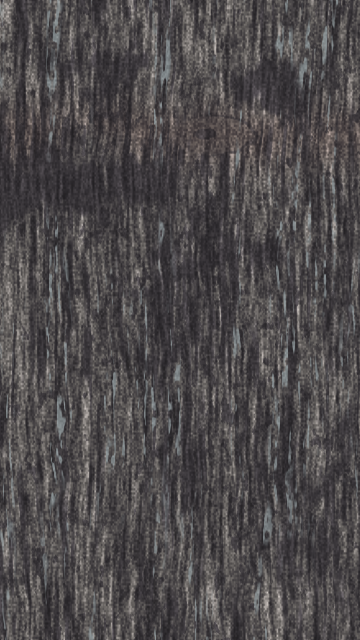
This texture is drawn by a Shadertoy shader. Its source:

```glsl
// Weathered dark timber: fine upright fibres, thin cracks and pale flecks,
// crossed by soot-like stains and one flat oval knot.
// Stretched value noise makes the grain; ragged ellipses make the stains.

float hash(vec2 cell) {
    vec3 h = fract(vec3(cell.xyx) * 0.1031);
    h += dot(h, h.yzx + 33.33);
    return fract((h.x + h.y) * h.z);
}

float noise(vec2 p) {
    vec2 cell = floor(p), f = fract(p);
    f = f * f * (3.0 - 2.0 * f);
    float low = mix(hash(cell), hash(cell + vec2(1, 0)), f.x);
    float high = mix(hash(cell + vec2(0, 1)), hash(cell + vec2(1, 1)), f.x);
    return mix(low, high, f.y);
}

float fbm(vec2 p) {
    float sum = 0.0, amp = 0.5;
    for (int i = 0; i < 4; i++) {
        sum += amp * noise(p);
        p = p * 2.03 + 17.3;
        amp *= 0.5;
    }
    return sum / 0.9375;
}

// Soft tilted ellipse: 1 at the centre, 0 on the rim, negative outside
float blob(vec2 p, vec2 centre, vec2 radii, float angle) {
    vec2 d = p - centre;
    float c = cos(angle), s = sin(angle);
    d = vec2(c * d.x + s * d.y, c * d.y - s * d.x);
    return 1.0 - length(d / radii);
}

void mainImage(out vec4 fragColor, in vec2 fragCoord) {
    vec2 p = fragCoord / iResolution.y;
    vec2 knotCentre = vec2(0.332, 0.789);
    float knot = blob(p, knotCentre, vec2(0.066, 0.031), 0.0);
    float inKnot = smoothstep(-0.1, 0.15, knot);

    // Nearly straight fibres with a slow drift and a small jitter
    vec2 w = p;
    w.x += 0.014 * (noise(p * vec2(5, 3)) - 0.5) + 0.005 * (noise(p * vec2(32, 20)) - 0.5);

    // Wood tone, mostly thin fibres and fine grain; the exponent skews it to the dark
    float fibres = 0.23 * (noise(w * vec2(215, 14)) - 0.5)
                 + 0.19 * (noise(w * vec2(310, 42) + 31.0) - 0.5)
                 + 0.07 * (noise(w * vec2(75, 5) + 57.0) - 0.5);
    float grain = 0.20 * (noise(p * vec2(390, 310)) - 0.5);
    float broad = 0.10 * (fbm(p * vec2(9, 5) + 4.0) - 0.5) + 0.02 * smoothstep(0.7, 1.0, p.y);
    float tone = 0.328 * exp(3.1 * (fibres * mix(1.0, 0.5, inKnot) + grain + broad));

    // Thin cracks, broken along their length, and small dark pits
    float region = fbm(p * vec2(7, 6) + 9.0) - 0.5;
    float breaks = smoothstep(0.2, 0.55, noise(w * vec2(190, 38) + 11.0));
    float crack = smoothstep(0.6, 0.82, noise(w * vec2(185, 9) + 83.0) + 0.4 * region);
    float fissure = smoothstep(0.62, 0.84, noise(w * vec2(125, 4) + 12.0) + 0.3 * region);
    float pits = smoothstep(0.6, 0.76, fbm(w * vec2(105, 55) + 5.0) + 0.35 * region);
    float dark = max(max(crack, fissure) * mix(0.35, 0.85, breaks), 0.8 * pits);
    dark *= 1.0 - 0.75 * inKnot;

    // Stains dissolve into specks and fibre gaps at their rims
    float ragged = 1.6 * (fbm(p * vec2(60, 48)) - 0.5) + 1.0 * (noise(w * vec2(200, 45)) - 0.5)
                 + 1.2 * (noise(p * vec2(24, 20) + 3.0) - 0.5);
    float stain = blob(p, vec2(0.425, 0.855), vec2(0.125, 0.055), -0.5);
    stain = max(stain, blob(p, vec2(0.215, 0.73), vec2(0.105, 0.06), 0.25));
    stain = max(stain, blob(p, vec2(0.06, 0.705), vec2(0.19, 0.075), 0.05));
    stain = max(stain, 0.8 * blob(p, vec2(0.247, 0.434), vec2(0.06, 0.028), 0.65));
    stain = max(stain, 0.4 * blob(p, vec2(0.54, 0.23), vec2(0.12, 0.19), 0.0));
    stain = max(stain, 0.35 * blob(p, vec2(0.17, 0.9), vec2(0.1, 0.08), 0.0));
    stain = max(stain, 0.35 * blob(p, vec2(0.35, 0.6), vec2(0.2, 0.11), 0.4));
    float soot = smoothstep(0.05, 0.45, stain + 0.5 * ragged) * smoothstep(-0.35, 0.15, stain);
    dark = max(dark, 0.85 * soot);

    // Knot outline and its small dark heart
    float rim = 1.0 - smoothstep(0.01, 0.09, abs(knot + 0.14 * (noise(p * 70.0) - 0.5)));
    rim *= 0.35 + 0.65 * smoothstep(-0.03, 0.04, p.x - knotCentre.x);
    float heart = smoothstep(0.0, 0.3, blob(p, knotCentre + vec2(-0.01, 0.002),
                             vec2(0.019, 0.009), 0.1) + 0.3 * ragged);
    dark = max(dark, max(0.65 * rim, 0.7 * heart));

    // Neutral shadows, warm lights, slightly browner beside the knot
    vec3 tint = mix(vec3(1.02, 0.965, 1.01), vec3(1.03, 0.99, 0.965), smoothstep(0.22, 0.38, tone));
    float brown = exp(-pow((p.y - 0.79) / 0.05, 2.0)) * smoothstep(0.3, 0.65, fbm(p * 8.0));
    tint *= mix(vec3(1), vec3(1.05, 0.985, 0.97), brown);
    vec3 color = max(tone, 0.16) * tint;
    vec3 shadow = vec3(0.2, 0.187, 0.205) * exp(1.8 * (fibres + grain));
    color = mix(color, shadow, dark);

    // Pale blue-grey flecks: hair-thin, broken, gathered in upright rows
    float fleck = smoothstep(0.6, 0.82, noise(w * vec2(225, 17) + 140.0))
                * smoothstep(0.4, 0.68, noise(w * vec2(48, 2.5) + 71.0))
                * smoothstep(0.3, 0.65, noise(w * vec2(280, 85) + 23.0));
    fleck *= 1.0 - 0.75 * max(soot, inKnot);
    color = mix(color, vec3(0.54, 0.575, 0.585) * exp(grain), 0.85 * fleck);

    fragColor = vec4(color, 1.0);
}
```
